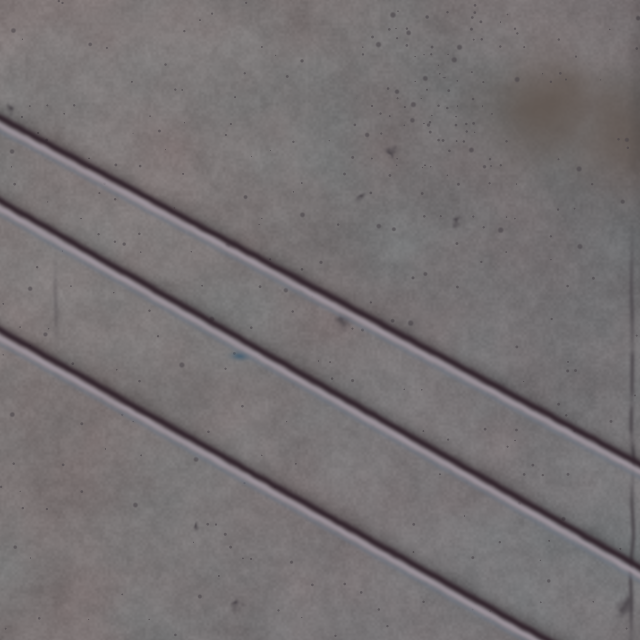
Reproduce this texture procedurally as a Shadertoy shader.

```glsl
// Weathered concrete slab crossed by three taut, shadowed wires.
const vec3 CONCRETE = vec3(0.466, 0.446, 0.446);
const vec3 COOL_TINT = vec3(-0.010, 0.004, 0.012);
const vec3 WARM_TINT = vec3(0.014, -0.007, -0.008);
const vec3 STAIN = vec3(0.375, 0.335, 0.310);
const vec3 SHADOW = vec3(0.185, 0.135, 0.165);
const vec3 HIGHLIGHT = vec3(0.605, 0.570, 0.605);
const vec3 BLUE_FRINGE = vec3(0.41, 0.44, 0.49);
const vec3 PIT = vec3(0.27, 0.25, 0.27);
const vec3 BLUE_PAINT = vec3(0.22, 0.34, 0.43);

// Each wire: height at the left edge, slope.
const vec2 WIRES[3] = vec2[3](vec2(0.804, -0.541), vec2(0.674, -0.573), vec2(0.472, -0.566));
const float WIRE_WIDTH = 0.0052;
const float SHADOW_OFFSET = 0.0105;
const float SHADOW_WIDTH = 0.0062;

// Larger pits: position, radius.
const vec3 PITS[8] = vec3[8](
    vec3(0.713, 0.655, 0.006), vec3(0.566, 0.691, 0.005),
    vec3(0.370, 0.057, 0.007), vec3(0.537, 0.499, 0.009),
    vec3(0.612, 0.762, 0.006), vec3(0.018, 0.831, 0.005),
    vec3(0.308, 0.177, 0.005), vec3(0.977, 0.053, 0.011));

float hash(vec2 p) {
    vec3 q = fract(p.xyx * 0.1031);
    q += dot(q, q.yzx + 33.33);
    return fract((q.x + q.y) * q.z);
}

float noise(vec2 p) {
    vec2 cell = floor(p), f = fract(p);
    f = f * f * (3.0 - 2.0 * f);
    return mix(mix(hash(cell), hash(cell + vec2(1, 0)), f.x),
               mix(hash(cell + vec2(0, 1)), hash(cell + vec2(1, 1)), f.x), f.y);
}

float fbm(vec2 p) {
    float sum = 0.0, amplitude = 0.5;
    for (int i = 0; i < 4; i++) {
        sum += amplitude * noise(p);
        p = mat2(1.6, 1.2, -1.2, 1.6) * p + 7.3;
        amplitude *= 0.5;
    }
    return sum / 0.9375;
}

float bell(float x, float width) {
    x /= width;
    return exp(-x * x);
}

float blob(vec2 p, vec2 center, vec2 radius) {
    vec2 d = (p - center) / radius;
    return exp(-dot(d, d));
}

// Sparse soft dots, one candidate per grid cell.
float specks(vec2 p, float scale, float density) {
    vec2 cell = floor(p * scale), f = fract(p * scale);
    vec2 center = 0.3 + 0.4 * vec2(hash(cell + 11.0), hash(cell + 37.0));
    float radius = mix(0.10, 0.26, hash(cell + 71.0));
    return step(1.0 - density, hash(cell)) * (1.0 - smoothstep(0.3 * radius, radius, length(f - center)));
}

vec3 concrete(vec2 p) {
    vec3 color = CONCRETE;
    // Broad light and tint
    color += 0.028 * blob(p, vec2(0.12, 0.88), vec2(0.42, 0.32));
    color += 0.020 * blob(p, vec2(0.02, 0.56), vec2(0.25, 0.14));
    color += 0.012 * blob(p, vec2(0.55, 0.30), vec2(0.40, 0.20));
    color -= 0.018 * blob(p, vec2(0.90, 0.60), vec2(0.35, 0.22));
    color += COOL_TINT * smoothstep(0.2, 1.0, p.x - 0.5 * p.y + 0.3);
    color += WARM_TINT * 2.5 * (fbm(p * 8.0 + 4.0) - 0.45);
    // Mottling and grain
    color += 0.075 * (fbm(p * 13.0) - 0.5);
    color += 0.055 * (fbm(p * 65.0) - 0.5);
    color += 0.030 * (noise(p * 240.0) - 0.5);
    // Brown stain
    vec2 warp = 0.05 * (vec2(fbm(p * 12.0), fbm(p * 12.0 + 20.0)) - 0.5);
    float stain = blob(p + warp, vec2(0.855, 0.83), vec2(0.085, 0.08));
    stain = max(stain, 0.8 * blob(p + warp, vec2(0.97, 0.80), vec2(0.10, 0.09)));
    color = mix(color, STAIN, 0.85 * stain);
    return color;
}

vec3 addMarks(vec3 color, vec2 p) {
    // Fine specks, clustered left of the stain
    float cluster = blob(p, vec2(0.69, 0.84), vec2(0.09, 0.15));
    float dots = specks(p, 75.0, 0.04 + 0.28 * cluster) + specks(p + 0.37, 42.0, 0.04 + 0.22 * cluster);
    color = mix(color, PIT, 0.55 * min(dots, 1.0));
    // Larger pits
    vec2 wobble = 0.010 * (vec2(noise(p * 110.0), noise(p * 110.0 + 9.0)) - 0.5);
    for (int i = 0; i < 8; i++)
        color = mix(color, PIT, 0.75 * blob(p + wobble, PITS[i].xy, PITS[i].z * vec2(0.9, 1.15)));
    // Vertical cracks
    float bend = 0.006 * (noise(vec2(2.0, p.y * 18.0)) - 0.5);
    float broken = smoothstep(0.2, 0.65, noise(vec2(5.0, p.y * 35.0)));
    float edgeCrack = bell(p.x - 0.988 + bend, 0.004) * (1.0 - smoothstep(0.5, 0.68, p.y));
    float leftCrack = bell(p.x - 0.088 + bend, 0.004) * bell(p.y - 0.53, 0.05);
    color = mix(color, PIT, (0.25 + 0.4 * broken) * edgeCrack + 0.3 * leftCrack);
    return color * (1.0 - 0.10 * smoothstep(0.975, 1.0, p.x) * smoothstep(0.5, 0.8, p.y));
}

vec3 addWire(vec3 color, vec2 p, vec2 wire) {
    float d = (p.y - wire.x - wire.y * p.x) * inversesqrt(1.0 + wire.y * wire.y);
    d += 0.0012 * (noise(p * 70.0) - 0.5);
    color *= 1.0 - 0.13 * bell(d - 0.016, 0.014);
    color = mix(color, BLUE_FRINGE, 0.55 * bell(d + 0.0075, 0.0045));
    color = mix(color, SHADOW, 0.93 * bell(d - SHADOW_OFFSET, SHADOW_WIDTH));
    return mix(color, HIGHLIGHT, (0.82 + 0.15 * noise(p * 35.0)) * bell(d, WIRE_WIDTH));
}

void mainImage(out vec4 fragColor, in vec2 fragCoord) {
    vec2 p = fragCoord / iResolution.xy;
    vec3 color = addMarks(concrete(p), p);
    color = mix(color, BLUE_PAINT, 0.75 * blob(p, vec2(0.376, 0.444), vec2(0.013, 0.006)));
    for (int i = 0; i < 3; i++) color = addWire(color, p, WIRES[i]);
    fragColor = vec4(color, 1.0);
}
```
